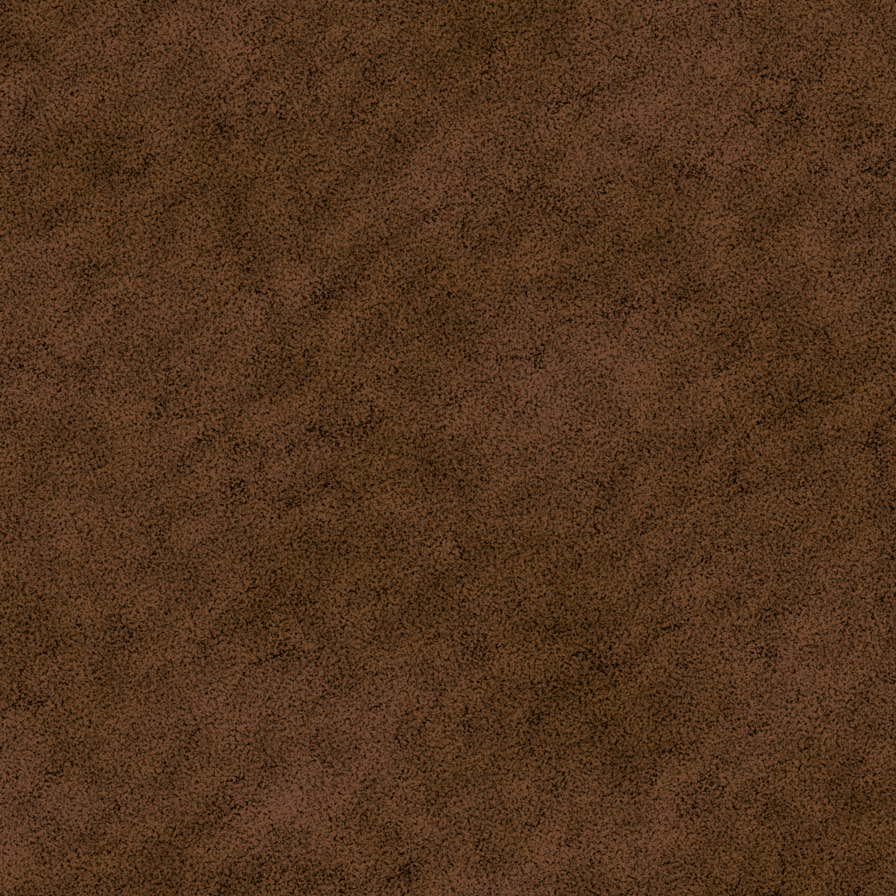
Write a three.js fragment shader that draws this texture.

```glsl
varying vec2 vUv;

vec2 gradientAt(vec2 cell) {
  vec3 h = fract(vec3(cell.xyx) * vec3(0.1031, 0.1030, 0.0973));
  h += dot(h, h.yzx + 33.33);
  float angle = 6.2832 * fract((h.x + h.y) * h.z);
  return vec2(cos(angle), sin(angle));
}

float gradientNoise(vec2 p) {
  vec2 i = floor(p);
  vec2 f = p - i;
  vec2 u = f * f * f * (f * (f * 6.0 - 15.0) + 10.0);
  float a = dot(gradientAt(i), f);
  float b = dot(gradientAt(i + vec2(1.0, 0.0)), f - vec2(1.0, 0.0));
  float c = dot(gradientAt(i + vec2(0.0, 1.0)), f - vec2(0.0, 1.0));
  float d = dot(gradientAt(i + vec2(1.0, 1.0)), f - vec2(1.0, 1.0));
  return mix(mix(a, b, u.x), mix(c, d, u.x), u.y);
}

mat2 rotation(float angle) {
  float c = cos(angle), s = sin(angle);
  return mat2(c, -s, s, c);
}

float fbm(vec2 p) {
  float sum = 0.0, amplitude = 1.0;
  for (int i = 0; i < 5; i++) {
    sum += amplitude * gradientNoise(p);
    p = rotation(0.25) * p * 2.03 + 17.3;
    amplitude *= 0.6;
  }
  return sum;
}

// Thin broken wrinkles along the zero lines of warped noise
float creases(vec2 p) {
  float sum = 0.0, scale = 10.0;
  for (int i = 0; i < 4; i++) {
    vec2 q = p * scale + 31.7 * float(i);
    vec2 warp = vec2(gradientNoise(q * 2.3 + 5.1), gradientNoise(q * 2.3 + 48.6));
    float line = 1.0 - smoothstep(0.0, 0.07, abs(gradientNoise(q + 0.6 * warp)));
    float breaks = smoothstep(-0.05, 0.35, gradientNoise(q * 0.9 + 71.2));
    sum += line * breaks;
    scale *= 1.8;
  }
  return sum;
}

void main() {
  // x runs along the diagonal weave, y across it
  vec2 along = rotation(0.7) * vUv;

  float patches = fbm(along * vec2(3.2, 5.0) + 8.4);
  float mottle = fbm(along * vec2(17.0, 27.0) + 3.9);
  float wrinkles = creases(along * vec2(0.8, 1.3) + 2.6);

  // Fine grain, skewed towards dark pits
  float grain = gradientNoise(rotation(0.4) * vUv * 240.0)
              + 1.1 * gradientNoise(rotation(1.1) * vUv * 410.0 + 60.0);
  float pits = grain + 0.4 * grain * grain;

  float tone = 0.342 + 0.06 * patches + 0.07 * mottle - 0.225 * pits;
  tone -= 0.09 * wrinkles * (0.8 + 1.2 * grain);
  tone = clamp(tone, 0.07, 0.46);

  // Dark umber to dusty brown, a little redder on the pale patches
  vec3 brown = vec3(tone, 0.06 + 0.68 * (tone - 0.11), 0.5 * (tone - 0.095));
  brown.b += 0.03 * patches * smoothstep(0.1, 0.35, tone);
  gl_FragColor = vec4(clamp(brown, 0.0, 1.0), 1.0);
}
```
